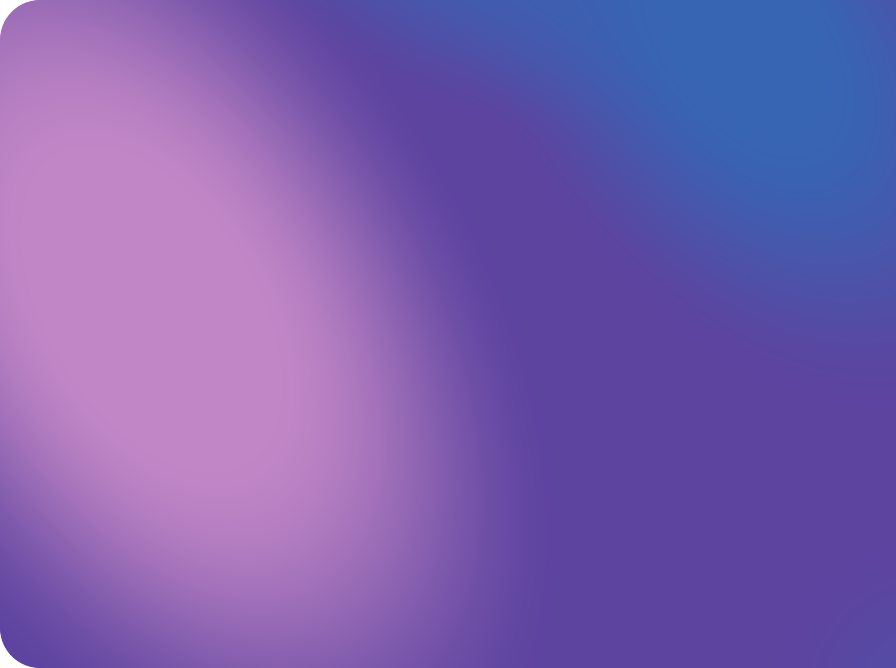
Reproduce this background procedurally as a WebGL 2 fragment shader.

```glsl
#version 300 es
precision highp float;

uniform vec2 u_resolution;
out vec4 outColor;

#define PURPLE vec3(0.365, 0.265, 0.625)
#define PINK vec3(0.755, 0.525, 0.775)
#define BLUE vec3(0.215, 0.395, 0.705)
#define PAPER vec3(1.0)
#define CORNER_RADIUS 0.06
#define TAIL_STRENGTH 0.7
#define CORNER_GLOW 0.3

// Normalised distance to a tilted ellipse: 0 at its centre, 1 on its outline.
float ellipseDist(vec2 p, vec2 center, vec2 axis, vec2 radii) {
    vec2 d = p - center;
    axis = normalize(axis);
    vec2 local = vec2(dot(d, axis), dot(d, vec2(-axis.y, axis.x)));
    return length(local / radii);
}

// Soft falloff: 1 inside the inner distance, 0 beyond the outer one.
float glow(float dist, float inner, float outer) {
    return 1.0 - smoothstep(inner, outer, dist);
}

float roundedBox(vec2 p, vec2 halfSize, float radius) {
    vec2 q = abs(p) - halfSize + radius;
    return length(max(q, 0.0)) + min(max(q.x, q.y), 0.0) - radius;
}

void main() {
    // Canvas height is one unit.
    vec2 p = gl_FragCoord.xy / u_resolution.y;
    float width = u_resolution.x / u_resolution.y;

    // Blue light at the upper right, with a tail along the top edge.
    float blueCore = glow(ellipseDist(p, vec2(1.119, 0.93), vec2(0.6, -0.8), vec2(0.428, 0.262)), 0.3, 1.5);
    float blueTail = glow(ellipseDist(p, vec2(0.70, 1.07), vec2(0.9, -0.43), vec2(0.332, 0.166)), 0.2, 1.45);
    float blueCorner = glow(distance(p, vec2(width + 0.06, -0.05)), 0.0, 0.27);
    float blue = 1.0 - (1.0 - blueCore) * (1.0 - TAIL_STRENGTH * blueTail) * (1.0 - CORNER_GLOW * blueCorner);
    vec3 color = mix(PURPLE, BLUE, blue);

    // Large pink oval leaning across the left side.
    float pink = glow(ellipseDist(p, vec2(0.227, 0.537), vec2(0.53, -0.85), vec2(0.568, 0.327)), 0.43, 1.52);
    color = mix(color, PINK, pink);

    // Rounded corners on the left only: the panel runs past the right edge.
    float panel = roundedBox(p - vec2(width, 0.5), vec2(width, 0.5), CORNER_RADIUS);
    float pixel = 1.0 / u_resolution.y;
    color = mix(color, PAPER, smoothstep(-0.5 * pixel, 0.5 * pixel, panel));

    outColor = vec4(color, 1.0);
}
```
